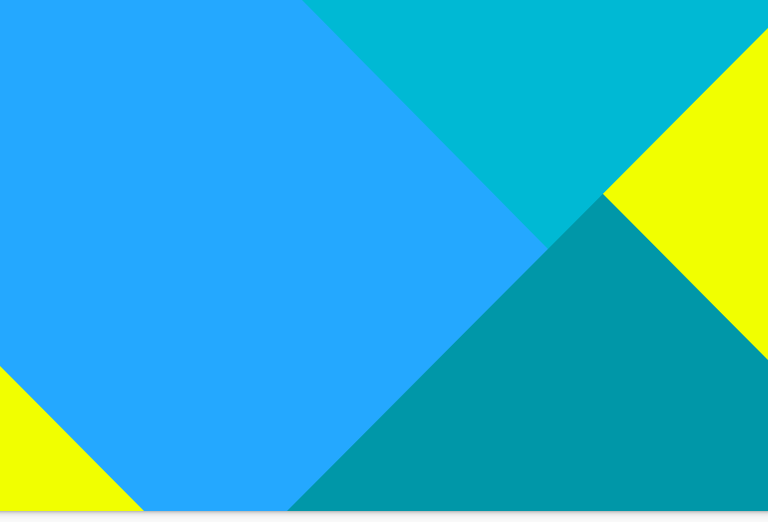
Write a Shadertoy shader that draws this background.

```glsl
// Antialiased coverage of the half plane left of the line from a to b
float leftOf(vec2 p, vec2 a, vec2 b) {
    vec2 along = normalize(b - a);
    vec2 offset = p - a;
    float distanceToLine = along.x * offset.y - along.y * offset.x;
    return clamp(0.5 + distanceToLine * iResolution.y, 0.0, 1.0);
}

void mainImage(out vec4 fragColor, in vec2 fragCoord) {
    vec2 p = fragCoord / iResolution.y;

    vec3 blue = vec3(0.14, 0.66, 1.0);
    vec3 cyan = vec3(0.0, 0.725, 0.83);
    vec3 teal = vec3(0.0, 0.592, 0.66);
    vec3 yellow = vec3(0.945, 1.0, 0.0);

    // Upper sheets: blue with a cyan corner
    float cyanSide = leftOf(p, vec2(0.5785, 1.0), vec2(1.0479, 0.5249));
    vec3 upper = mix(blue, cyan, cyanSide);

    // Lower sheets: teal with a yellow corner
    float yellowSide = leftOf(p, vec2(1.1552, 0.6284), vec2(1.4713, 0.3103));
    vec3 lower = mix(teal, yellow, yellowSide);

    // Rising diagonal joins both halves
    float aboveDiagonal = leftOf(p, vec2(0.5498, 0.0211), vec2(1.4713, 0.9464));
    vec3 color = mix(lower, upper, aboveDiagonal);

    // Yellow triangle in the lower left
    float outsideTriangle = leftOf(p, vec2(0.0, 0.2989), vec2(0.2759, 0.0211));
    color = mix(yellow, color, outsideTriangle);

    // Pale strip below, with a soft shadow under the sheets
    float depth = max(0.0211 - p.y, 0.0);
    vec3 strip = vec3(0.98 - 0.28 * exp(-depth * 210.0));
    float aboveStrip = clamp(0.5 + (p.y - 0.0211) * iResolution.y, 0.0, 1.0);
    color = mix(strip, color, aboveStrip);

    fragColor = vec4(color, 1.0);
}
```
